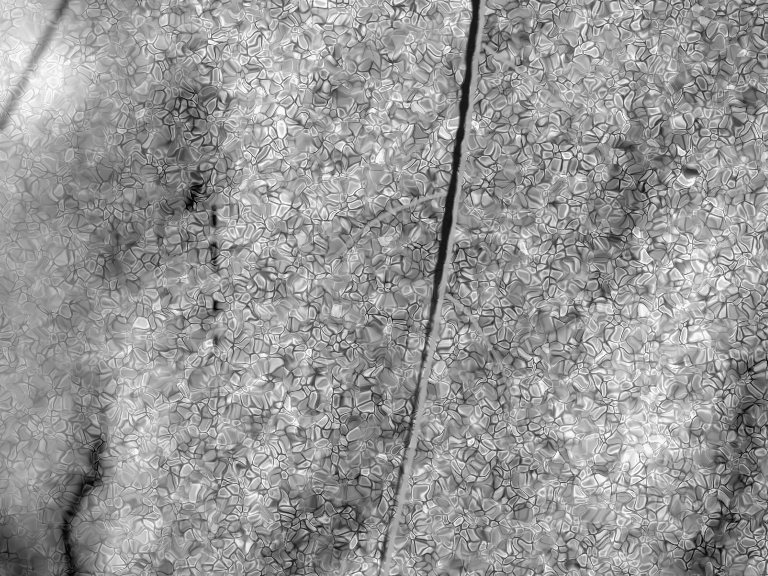
Write a WebGL 2 fragment shader that draws this texture.

```glsl
#version 300 es
precision highp float;
// A grey leaf surface: broken Voronoi creases and noise curls make the grain,
// soft capsules shade the folds, and a cracked midrib with curved side
// veins is laid on top. Units: canvas height = 1.
uniform vec2 u_resolution;
out vec4 fragColor;
const float CELLS = 64.0;

vec2 hash2(vec2 p) {
  vec3 q = fract(p.xyx * vec3(0.1031, 0.103, 0.0973));
  q += dot(q, q.yzx + 33.33);
  return fract((q.xx + q.yz) * q.zy);
}

float noise(vec2 p) {
  vec2 i = floor(p), f = fract(p);
  f = f * f * (3.0 - 2.0 * f);
  float low = mix(hash2(i).x, hash2(i + vec2(1, 0)).x, f.x);
  float high = mix(hash2(i + vec2(0, 1)).x, hash2(i + vec2(1, 1)).x, f.x);
  return mix(low, high, f.y);
}

vec2 noise2(vec2 p) { return vec2(noise(p), noise(p + 19.0)) - 0.5; }

float fbm(vec2 p) {
  float sum = 0.0;
  for (float amp = 0.5; amp > 0.05; amp *= 0.5) {
    sum += amp * noise(p);
    p = mat2(1.6, 1.2, -1.2, 1.6) * p + 7.3;
  }
  return sum / 0.9375;
}

// x: gap between the two nearest seeds, y: random value of the cell
vec2 voronoi(vec2 p) {
  float near = 9.0, next = 9.0, id = 0.0;
  for (int k = 0; k < 9; k++) {
    vec2 cell = floor(p) + vec2(k % 3 - 1, k / 3 - 1);
    vec2 rnd = hash2(cell);
    float d = length(cell + rnd - p);
    next = min(next, max(d, near));
    if (d < near) { near = d; id = fract(rnd.x * 17.0 + rnd.y * 5.0); }
  }
  return vec2(next - near, id);
}

float segment(vec2 p, vec2 a, vec2 b) {
  vec2 ab = b - a;
  return length(p - a - ab * clamp(dot(p - a, ab) / dot(ab, ab), 0.0, 1.0));
}

// Soft capsule used for folds and highlights
float fold(vec2 p, vec2 a, vec2 b, float width) {
  float d = segment(p, a, b) / width;
  return exp(-d * d);
}

float line(float d, float halfWidth, float blur) {
  return 1.0 - smoothstep(halfWidth - blur, halfWidth + blur, d);
}

// Quadratic curve; x: pale core, y: shaded halo, both fading to the end
vec2 vein(vec2 p, vec2 a, vec2 b, vec2 c, float fade) {
  vec2 best = vec2(9.0, 0.0), last = a;
  for (float t = 0.08; t < 1.01; t += 0.08) {
    vec2 here = mix(mix(a, b, t), mix(b, c, t), t);
    float d = segment(p, last, here);
    if (d < best.x) best = vec2(d, t);
    last = here;
  }
  return vec2(line(best.x, 0.0036, 0.0022), exp(-best.x * best.x * 6000.0)) * mix(1.0, fade, best.y);
}

// Broad light and dark relief of the blade
float relief(vec2 p) {
  vec2 q = p + 0.06 * noise2(p * 9.0) + 0.02 * noise2(p * 24.0);
  float s = 0.59 + 0.32 * (fbm(mat2(0.88, 0.47, -0.47, 0.88) * p * vec2(9.0, 4.0)) - 0.5);
  s += 0.27 * fold(q, vec2(0.0, 1.0), vec2(0.03, 0.86), 0.13);
  s += 0.11 * fold(q, vec2(0.54, 0.98), vec2(0.44, 0.76), 0.08);
  s += 0.11 * fold(q, vec2(0.24, 0.34), vec2(0.18, 0.0), 0.05);
  s += 0.12 * fold(q, vec2(1.32, 0.72), vec2(1.05, 0.12), 0.11);
  s += 0.08 * fold(p, vec2(0.56, 0.53), vec2(0.25, 0.06), 0.022);
  s -= 0.20 * fold(q, vec2(0.34, 0.80), vec2(0.23, 0.56), 0.07);
  s -= 0.13 * fold(q, vec2(0.27, 0.82), vec2(0.12, 0.66), 0.06);
  s -= 0.22 * fold(q, vec2(0.18, 0.32), vec2(0.11, 0.0), 0.04);
  s -= 0.28 * fold(q, vec2(0.0, 0.05), vec2(0.01, 0.0), 0.06);
  s -= 0.10 * fold(q, vec2(0.74, 0.62), vec2(0.63, 0.10), 0.05);
  s -= 0.12 * fold(q, vec2(0.55, 0.09), vec2(0.42, 0.02), 0.07);
  s -= 0.11 * fold(q, vec2(1.11, 0.74), vec2(1.05, 0.52), 0.05);
  s -= 0.18 * fold(q, vec2(1.34, 0.36), vec2(1.23, 0.0), 0.05);
  // sharp cracks in the folds
  s -= 0.38 * fold(p, vec2(0.342, 0.675), vec2(0.328, 0.64), 0.009);
  s -= 0.32 * fold(q, vec2(0.175, 0.24), vec2(0.12, 0.0), 0.010);
  float broken = smoothstep(0.4, 0.65, noise(p * vec2(6.0, 32.0)));
  s -= 0.40 * broken * fold(p, vec2(0.371, 0.64), vec2(0.375, 0.39), 0.005);
  return s - 0.28 * fold(p, vec2(0.125, 1.02), vec2(0.0, 0.78), 0.010);
}

// Crinkled grain: broken creases, pale rims and short curls
float grain(vec2 p) {
  vec2 q = p * CELLS + 1.1 * noise2(p * CELLS * 0.8);
  vec2 v = voronoi(q);
  float crease = (1.0 - smoothstep(0.0, 0.3, v.x)) * smoothstep(0.25, 0.7, noise(q * 0.8 + 5.0));
  float rim = smoothstep(0.06, 0.26, v.x) * (1.0 - smoothstep(0.3, 0.6, v.x));
  rim *= smoothstep(0.3, 0.65, noise(q * 1.1 + 43.0));
  vec2 curl = 1.0 - smoothstep(0.0, 0.13, abs(noise2(q * 1.2 + 71.0)));
  return 0.22 * (rim - 0.16) - 0.25 * (crease - 0.15) + 0.11 * (curl.x - curl.y)
    + 0.10 * (v.y - 0.5) + 0.14 * (noise(q * 2.1) - 0.5) + 0.12 * step(0.975, v.y);
}

void main() {
  vec2 p = gl_FragCoord.xy / u_resolution.y;
  float contrast = mix(0.35, 0.95, smoothstep(0.02, 0.45, p.x + 0.15 * (fbm(p * 5.0) - 0.5)));
  float tone = relief(p) + contrast * grain(p);

  // side veins
  vec2 w = p + 0.008 * noise2(p * 28.0);
  vec2 veins = vein(w, vec2(0.79, 0.667), vec2(0.64, 0.645), vec2(0.573, 0.54), 0.6);
  veins = max(veins, vein(w, vec2(0.776, 0.488), vec2(0.86, 0.43), vec2(0.946, 0.16), 0.3));
  veins = max(veins, vein(w, vec2(0.838, 0.922), vec2(0.94, 0.85), vec2(1.01, 0.79), 0.6));
  tone = mix(tone - 0.09 * veins.y, 0.70, 0.9 * veins.x);

  // midrib: dark ragged crack with a pale ridge on its right
  float across = p.x - (0.656 + 0.23 * p.y - 0.058 * p.y * p.y) + 0.003 * (noise(p.yy * 14.0) - 0.5);
  float upper = smoothstep(0.38, 0.58, p.y), ragged = noise(p * vec2(50.0, 60.0)) - 0.5;
  float halfWidth = mix(0.0028, 0.0068, upper) + 0.006 * ragged;
  float ridge = line(abs(across - 0.0118), 0.0046, 0.0022);
  tone = mix(tone, 0.68 + 0.1 * ragged, 0.9 * ridge);
  tone = mix(tone, 0.07, line(abs(across), halfWidth, 0.003) * mix(0.65, 0.95, upper));
  fragColor = vec4(vec3(clamp(tone, 0.03, 0.97)), 1.0);
}
```
